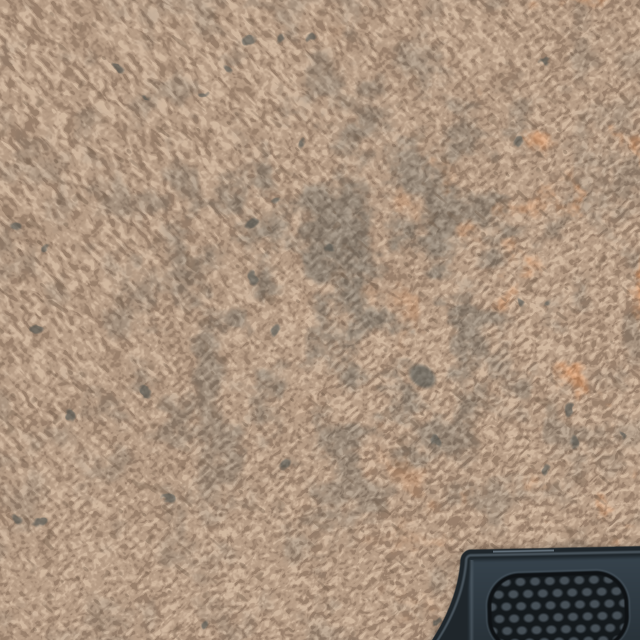
Reproduce this texture procedurally as a WebGL 1 fragment shader.

```glsl
precision highp float;
uniform vec2 u_resolution;

const vec3 SAND_DARK = vec3(0.60, 0.50, 0.42);
const vec3 SAND_MID = vec3(0.715, 0.612, 0.522);
const vec3 SAND_LIGHT = vec3(0.82, 0.72, 0.625);
const vec3 PIT = vec3(0.44, 0.36, 0.29);
const vec3 SLATE = vec3(0.43, 0.42, 0.39);
const vec3 RUST = vec3(0.84, 0.59, 0.41);
const vec3 CASE_DARK = vec3(0.12, 0.15, 0.17);
const vec3 CASE_FACE = vec3(0.22, 0.27, 0.31);
const vec3 CASE_SHINE = vec3(0.39, 0.44, 0.48);

float hash(vec2 p) {
  return fract(sin(dot(p, vec2(127.1, 311.7))) * 43758.5453);
}

float noise(vec2 p) {
  vec2 i = floor(p), f = fract(p);
  f = f * f * (3.0 - 2.0 * f);
  return mix(mix(hash(i), hash(i + vec2(1.0, 0.0)), f.x),
             mix(hash(i + vec2(0.0, 1.0)), hash(i + vec2(1.0, 1.0)), f.x), f.y);
}

float fbm(vec2 p) {
  float sum = 0.0, gain = 0.5;
  for (int i = 0; i < 4; i++) {
    sum += gain * noise(p);
    p = p * 2.03 + 17.3;
    gain *= 0.5;
  }
  return sum / 0.9375;
}

mat2 rotation(float a) {
  return mat2(cos(a), -sin(a), sin(a), cos(a));
}

// Short streaks along one direction, centred on zero
float grain(vec2 p, float angle, vec2 cells) {
  vec2 q = rotation(angle) * p * cells;
  q += 0.9 * (vec2(noise(q * 0.6 + 31.0), noise(q * 0.6 + 67.0)) - 0.5);
  float relief = noise(q) - noise(q + vec2(0.3, 0.7));
  return 0.6 * (noise(q) - 0.5) + 0.35 * (noise(q * 2.1 + 9.0) - 0.5) + 0.3 * relief;
}

float ellipseMask(vec2 p, vec2 radii, float angle, float soft) {
  float d = (length(rotation(angle) * p / radii) - 1.0) * min(radii.x, radii.y);
  return 1.0 - smoothstep(-soft, soft, d);
}

// One possible pebble in each cell of a grid
float pebbles(vec2 p, float cells, float share) {
  vec2 id = floor(p * cells);
  vec2 centre = 0.3 + 0.4 * vec2(hash(id + 3.1), hash(id + 8.7));
  float size = mix(0.09, 0.2, hash(id + 5.3));
  vec2 q = fract(p * cells) - centre + 0.12 * (noise(p * cells * 6.0) - 0.5);
  float mask = ellipseMask(q, size * vec2(1.35, 0.85), hash(id + 1.9) * 3.14, 0.05);
  return mask * step(hash(id + 12.4), share);
}

vec3 stone(vec2 p) {
  float fine = smoothstep(0.3, 1.5, p.x + 1.0 - p.y);
  float streaks = grain(p, -0.8, vec2(78.0, 145.0));
  float crumbs = grain(p + 4.0, 0.75, vec2(125.0, 170.0));
  float tone = mix(streaks, crumbs, 0.15 + 0.7 * fine);
  tone += 0.18 * (noise(p * 250.0) - 0.5) + 0.22 * (fbm(p * 14.0) - 0.5) + 0.015;

  vec3 color = mix(SAND_MID, SAND_DARK, smoothstep(0.0, 0.26, -tone));
  color = mix(color, SAND_LIGHT, smoothstep(0.0, 0.3, tone));

  // Grey and rusty stains
  float middle = exp(-7.0 * dot(p - vec2(0.58, 0.55), p - vec2(0.58, 0.55)));
  float grey = smoothstep(0.5, 0.78, fbm(p * 22.0 + 40.0) + 0.1 * middle);
  color = mix(color, SLATE + 0.25 * tone, grey * (0.15 + 0.4 * middle));
  float rust = smoothstep(0.62, 0.85, fbm(p * 19.0 + 90.0));
  color = mix(color, RUST + 0.3 * tone, rust * smoothstep(0.4, 1.0, p.x) * 0.8);

  // Pits and pebbles
  float pit = smoothstep(0.8, 0.95, noise(rotation(-0.7) * p * vec2(65.0, 105.0) + 23.0));
  color = mix(color, PIT, pit * 0.4);
  float dark = pebbles(p, 24.0, 0.07);
  dark = max(dark, ellipseMask(p - vec2(0.66, 0.412), vec2(0.022, 0.016), -0.6, 0.004));
  return mix(color, SLATE - 0.03 + 0.12 * tone, dark * 0.8);
}

float boxDistance(vec2 p, vec2 halfSize, float radius) {
  vec2 q = abs(p) - halfSize + radius;
  return length(max(q, 0.0)) + min(max(q.x, q.y), 0.0) - radius;
}

// Case with a flared left side and a rounded top corner
float caseDistance(vec2 p) {
  float flare = 1.0 - clamp(p.y / 0.14, 0.0, 1.0);
  float left = 0.72 - 0.045 * flare * flare;
  vec2 q = vec2(left - p.x, p.y - 0.141 - 0.02 * (p.x - 0.72)) + 0.016;
  return length(max(q, 0.0)) + min(max(q.x, q.y), 0.0) - 0.016;
}

float line(float d, float width, float soft) {
  return 1.0 - smoothstep(width - soft, width + soft, abs(d));
}

vec3 caseColor(vec2 p, float edge, float px) {
  float face = smoothstep(0.729, 0.735, p.x) * smoothstep(0.012, 0.022, -edge);
  vec3 color = mix(CASE_DARK, CASE_FACE, face * (0.4 + 4.0 * p.y));
  color = mix(color, CASE_SHINE, 0.6 * line(edge + 0.009, 0.002, 0.002));
  color = mix(color, CASE_SHINE, 0.45 * line(p.x - 0.737, 0.002, 0.003) * step(p.y, 0.125));
  float ridge = step(0.77, p.x) * step(p.x, 0.865);
  color = mix(color, CASE_SHINE, ridge * line(edge + 0.004, 0.0015, px));

  // Oval grille with staggered knobs
  vec2 g = rotation(0.03) * (p - vec2(0.872, 0.045));
  float oval = boxDistance(g, vec2(0.107, 0.058), 0.048);
  vec2 cell = g / vec2(0.023, 0.019);
  cell.x += 0.5 * mod(floor(cell.y), 2.0);
  float knob = 1.0 - smoothstep(0.2, 0.46, length(fract(cell) - 0.5));
  vec3 mesh = mix(CASE_DARK * 0.65, CASE_SHINE * 0.8, knob * 0.85);
  color = mix(color, mesh, 1.0 - smoothstep(-px, px, oval));
  color = mix(color, CASE_DARK * 0.45, line(oval, 0.003, 0.002));
  return mix(color, CASE_SHINE, 0.3 * line(oval - 0.005, 0.001, 0.002));
}

void main() {
  float side = min(u_resolution.x, u_resolution.y);
  vec2 p = gl_FragCoord.xy / side;
  float px = 1.0 / side;
  float edge = caseDistance(p);
  vec3 color = stone(p) * (1.0 - 0.2 * exp(-max(edge, 0.0) * 160.0));
  color = mix(color, caseColor(p, edge, px), 1.0 - smoothstep(-px, px, edge));
  gl_FragColor = vec4(color, 1.0);
}
```
